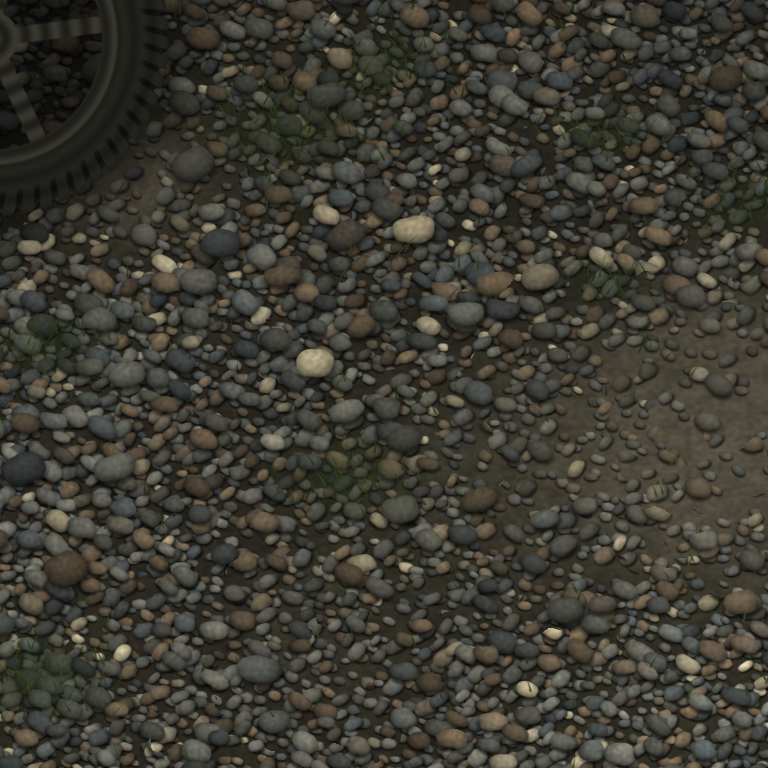
Reproduce this texture procedurally as a Shadertoy shader.

```glsl
// Damp river gravel thinning into bare earth, with grass tufts and part of a wheel.
// Jittered grids of rounded stones are painted small to large over noisy soil,
// then tapered blades grow where a tuft mask allows; the wheel is made of rings.
const float EDGE = 0.0013;         // softness of outlines
const float STONE_SIZE = 0.0175, STONE_GROWTH = 1.4;   // grid spacing and its ratio
const float BLADE_CELL = 0.032;
const vec3 GAP = vec3(0.115, 0.11, 0.085), SOIL = vec3(0.285, 0.265, 0.22);
const vec3 GREY = vec3(0.35, 0.35, 0.32), SLATE = vec3(0.255, 0.275, 0.275);
const vec3 BROWN = vec3(0.385, 0.325, 0.25), PALE = vec3(0.6, 0.56, 0.455);
const vec3 GRASS_DARK = vec3(0.105, 0.135, 0.07), GRASS_LIGHT = vec3(0.245, 0.31, 0.15);
const vec3 RUBBER = vec3(0.12, 0.12, 0.102), METAL = vec3(0.21, 0.205, 0.175);
const vec2 HUB = vec2(-0.012, 0.95);
const float TYRE = 0.232, RIM = 0.165;
const vec3 TUFTS[8] = vec3[8](     // centre and radius
    vec3(0.45, 0.375, 0.075), vec3(0.97, 0.73, 0.065), vec3(0.79, 0.825, 0.055),
    vec3(0.04, 0.12, 0.08), vec3(0.38, 0.83, 0.09), vec3(0.05, 0.545, 0.065),
    vec3(0.79, 0.63, 0.045), vec3(0.5, 0.92, 0.065));

vec3 hash3(vec2 p) {
    vec3 q = fract(p.xyx * vec3(0.1031, 0.103, 0.0973));
    q += dot(q, q.yxz + 33.33);
    return fract((q.xxy + q.yzz) * q.zyx);
}
float gradientNoise(vec2 p) {
    vec2 i = floor(p), f = fract(p), u = f * f * (3.0 - 2.0 * f), o = vec2(0, 1);
    float a = dot(hash3(i).xy - 0.5, f), b = dot(hash3(i + o.yx).xy - 0.5, f - o.yx);
    float c = dot(hash3(i + o).xy - 0.5, f - o), d = dot(hash3(i + 1.0).xy - 0.5, f - 1.0);
    return 2.0 * mix(mix(a, b, u.x), mix(c, d, u.x), u.y);
}
float fbm(vec2 p) {
    float sum = 0.0, amp = 0.6;
    for (int i = 0; i < 4; i++, amp *= 0.55) {
        sum += amp * gradientNoise(p);
        p = mat2(1.6, 1.2, -1.2, 1.6) * p + 7.3;
    }
    return sum;
}
mat2 rotation(float a) { return mat2(cos(a), sin(a), -sin(a), cos(a)); }
float blob(vec2 d, vec2 radius) { d /= radius; return exp(-dot(d, d)); }
float inside(float d, float soft) { return 1.0 - smoothstep(-soft, soft, d); }
float gravelDensity(vec2 p) {
    float bare = 0.85 * blob(rotation(-0.15) * (p - vec2(0.98, 0.46)), vec2(0.42, 0.2));
    bare += 0.65 * blob(p - vec2(0.17, 0.77), vec2(0.16, 0.12));
    bare += 0.3 * blob(p - vec2(0.42, 0.18), vec2(0.28, 0.16));
    return clamp(1.0 - bare + 0.35 * fbm(p * 6.0), 0.06, 1.0);
}
float grassMask(vec2 p) {
    float m = 0.03 + 0.22 * smoothstep(0.1, 0.5, fbm(p * 5.0 + 20.0));
    for (int i = 0; i < 8; i++) m += 0.85 * blob(p - TUFTS[i].xy, TUFTS[i].z * vec2(1, 0.5));
    return min(m, 1.0);
}
vec3 stoneColour(vec3 h) {
    vec3 c = mix(GREY, SLATE, smoothstep(0.35, 0.6, h.x));
    c = mix(c, BROWN, 0.9 * smoothstep(0.58, 0.85, h.x));
    return mix(c, PALE, smoothstep(0.9, 0.99, h.y)) * (0.7 + 0.5 * h.z);
}
// One grid of stones, each with a contact shadow
vec3 paintStones(vec3 col, vec2 p, float size, float share, float seed, float density) {
    vec2 q = rotation(0.5 * sin(seed * 2.4)) * p * vec2(1, 1.22) / size + seed * 17.0;
    for (int i = 0; i < 9; i++) {
        vec2 id = floor(q) + vec2(i % 3 - 1, 1 - i / 3);
        vec3 h = hash3(id + seed * 31.0), k = hash3(id + 91.7 + seed);
        if (k.z > share * density) continue;
        vec2 d = q - id - 0.2 - 0.6 * h.xy;
        vec2 radius = mix(0.36, 0.6, h.z) * vec2(1, mix(0.62, 0.92, k.x));
        mat2 turn = rotation(1.3 * k.y - 0.8);
        vec2 s = pow(abs(turn * d / radius), vec2(2.4));
        float r = pow(s.x + s.y, 1.0 / 2.4) + 0.22 * gradientNoise(d * 2.2 + id * 3.7);
        float shadow = length(turn * (d + vec2(-0.03, 0.12)) / radius);
        col *= 1.0 - 0.55 * inside(shadow - 1.05, 0.3);
        float dome = mix(1.06, 0.66, pow(clamp(r, 0.0, 1.0), 3.0)) + 0.24 * d.y / radius.y;
        vec3 stone = stoneColour(hash3(id + 43.1 * seed)) * (1.0 + 0.25 * gradientNoise(p * 160.0));
        stone = mix(SOIL, stone, 0.45 + 0.55 * density) * dome;
        col = mix(col, stone, inside(r - 1.0, EDGE / (size * radius.y)));
    }
    return col;
}
// One grid of bent, tapered blades
vec3 paintGrass(vec3 col, vec2 p, float seed) {
    vec2 q = p / BLADE_CELL + seed * vec2(5.37, 9.71);
    for (int i = 0; i < 9; i++) {
        vec2 id = floor(q) + vec2(i % 3 - 1, 1 - i / 3);
        vec3 h = hash3(id + seed * 57.0), k = hash3(id + 13.9);
        vec2 d = (q - id - h.xy) * BLADE_CELL;
        float tall = BLADE_CELL * mix(0.45, 0.95, k.x), t = d.y / tall;
        if (t < 0.0 || t > 1.0 || h.z > grassMask(p - d)) continue;
        float bend = (k.y - 0.5) * tall * t * (0.7 + 1.1 * t);
        float cover = inside(abs(d.x - bend) - 0.0019 * (1.0 - t), EDGE);
        vec3 blade = mix(GRASS_DARK, GRASS_LIGHT, 0.6 * t + 0.5 * k.z);
        col = mix(col, blade, 0.85 * cover * smoothstep(0.0, 0.2, t));
    }
    return col;
}
vec3 paintWheel(vec3 col, vec2 p) {
    float r = length(p - HUB), angle = atan(p.y - HUB.y, p.x - HUB.x);
    float lug = smoothstep(0.25, 0.4, abs(fract(angle * 9.0 + r * 12.0) - 0.5));
    col *= 1.0 - 0.5 * inside(r - TYRE - 0.025, 0.045);
    float spoke = abs(fract(angle * 0.796 + 0.4) - 0.5) * r * 1.257;
    float metal = max(inside(min(spoke - 0.011, r - 0.036), 0.002), smoothstep(-0.022, -0.018, r - RIM));
    vec3 wheel = mix(col * 0.75, METAL * (0.8 + 0.25 * sin(r * 240.0)), metal);
    vec3 rubber = RUBBER * (1.0 - 0.45 * lug * smoothstep(0.195, 0.205, r) + 0.15 * sin(r * 260.0));
    wheel = mix(rubber, wheel, inside(r - RIM, 0.003));
    return mix(col, wheel, inside(r - TYRE + 0.009 * lug, EDGE));
}
void mainImage(out vec4 fragColor, in vec2 fragCoord) {
    vec2 p = fragCoord / iResolution.y;
    float density = gravelDensity(p), size = STONE_SIZE, share = 0.95;
    float grain = fbm(p * vec2(28, 40)) + 0.6 * gradientNoise(p * vec2(110, 150));
    vec3 col = mix(SOIL, GAP, 0.75 * smoothstep(0.25, 0.85, density)) * (1.0 + 0.38 * grain);
    for (int i = 0; i < 4; i++, size *= STONE_GROWTH) {
        col = paintStones(col, p, size, share, float(i + 1), density);
        share *= i < 2 ? 0.72 : 0.22;
    }
    col = mix(col, GRASS_DARK * 1.2, 0.55 * grassMask(p));
    for (int i = 0; i < 5; i++) col = paintGrass(col, p, float(i));
    col *= 1.04 - 0.14 * smoothstep(0.4, 1.0, p.y) + 0.16 * fbm(p * 4.0 + 3.0);
    col *= 1.0 + 0.14 * blob(p - vec2(1, 0.1), vec2(0.4, 0.35));
    fragColor = vec4(paintWheel(col, p), 1);
}
```
